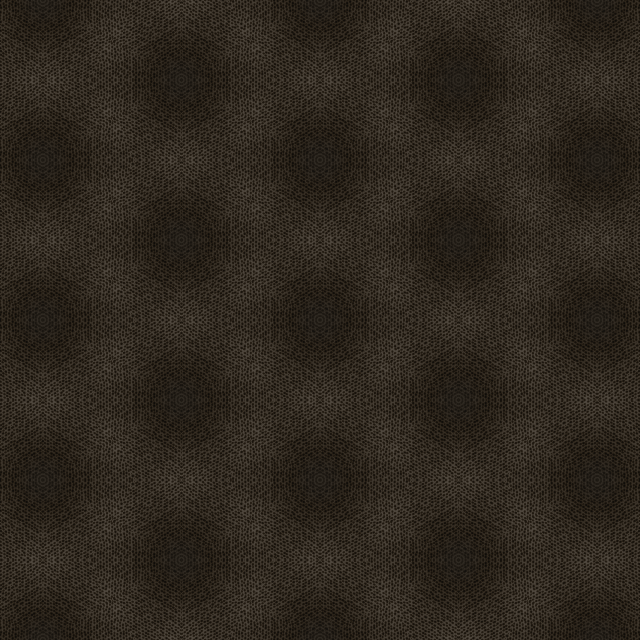
Write a WebGL 2 fragment shader that draws this pattern.

```glsl
#version 300 es
precision highp float;
// Dark brown pebbled leather, mirrored into a six-fold kaleidoscope lattice.

uniform vec2 u_resolution;
out vec4 outColor;

float hash(vec2 p) {
    return fract(sin(dot(p, vec2(127.1, 311.7))) * 43758.55);
}

// Offset from the nearest point of a triangular lattice of unit spacing
vec2 latticeOffset(vec2 p) {
    vec2 size = vec2(1.73205, 1.0);
    vec2 a = mod(p + 0.5 * size, size) - 0.5 * size;
    vec2 b = mod(p, size) - 0.5 * size;
    return dot(a, a) < dot(b, b) ? a : b;
}

// Keep the side of a mirror line that its normal points to
vec2 mirror(vec2 p, vec2 normal) {
    return p - 2.0 * min(0.0, dot(p, normal)) * normal;
}

// Staggered cells: distance to the nearest pore, and its random value
vec2 pores(vec2 p) {
    p.x /= 0.866;
    vec2 cell = floor(p);
    vec2 nearest = vec2(9.0, 0.0);
    for (int y = -1; y <= 1; y++) {
        for (int x = -1; x <= 1; x++) {
            vec2 id = cell + vec2(x, y);
            vec2 jitter = vec2(hash(id), hash(id + 37.0)) - 0.5;
            vec2 pore = id + vec2(0.5, 0.25 + 0.5 * mod(id.x, 2.0)) + 0.36 * jitter;
            float d = length((p - pore) * vec2(0.95, 0.85));
            if (d < nearest.x) nearest = vec2(d, hash(id + 71.0));
        }
    }
    return nearest;
}

void main() {
    float side = min(u_resolution.x, u_resolution.y);
    vec2 p = (gl_FragCoord.xy - 0.5 * u_resolution) / side * 4.0;

    // Fold everything into one 30 degree wedge
    vec2 q = abs(latticeOffset(p));
    q = mirror(q, vec2(0.866025, -0.5));
    q = mirror(q, vec2(0.5, -0.866025));

    // Broad light: dark hubs, with a soft glow at the edge midpoints
    float radius = length(q);
    float hub = 1.0 - smoothstep(0.04, 0.2, radius);
    float tone = mix(0.17, 0.262, smoothstep(0.03, 0.5, radius));
    tone += 0.035 * (1.0 - smoothstep(0.0, 0.27, length(q - vec2(0.433, 0.25))));

    // Grain: gently bent rows of pores, softened to the pixel size
    vec2 bend = 0.004 * sin(q.yx * vec2(17.0, 13.0) + vec2(0.4, 1.1));
    vec2 grain = pores((q + bend) * 47.0);
    float soft = 70.0 / side;
    float pit = 1.0 - smoothstep(0.2 - soft, 0.44 + soft, grain.x);
    float value = tone * (1.0 - 0.62 * pit * (1.0 - 0.3 * hub));
    value += 0.045 * (grain.y - 0.5);

    // Warm brown, slightly greyer at the hubs
    vec3 warmth = mix(vec3(0.0, 0.03, 0.068), vec3(0.0, 0.022, 0.05), hub);
    vec3 color = vec3(value) - warmth * smoothstep(0.0, 0.16, value);
    outColor = vec4(max(color, 0.0), 1.0);
}
```
